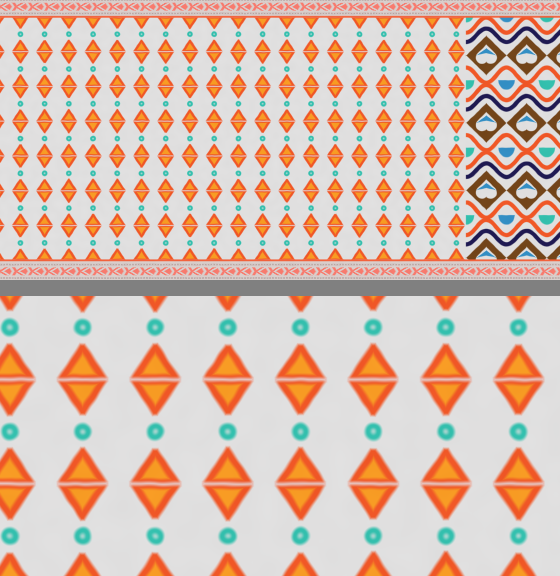
Top: the whole. Bottom: its middle third, enlarged.
This pattern is drawn by a WebGL 1 fragment shader. Its source:

```glsl
precision highp float;
uniform vec2 u_resolution;

// Lengths are percent of canvas height
const float FIELD_LOW = 7.03;
const float FIELD_HIGH = 94.0;
const float PANEL_LEFT = 166.4;
const vec2 BEAD_PITCH = vec2(8.651, 12.424);
const vec2 BEAD_ORIGIN = vec2(7.29, FIELD_LOW);
const vec2 BEAD_HALF = vec2(3.05, 4.6);
const float BEAD_RIM = 0.85;
const float DOT_RADIUS = 1.0;
const vec2 WAVE_PITCH = vec2(14.4, 24.09);
const vec2 WAVE_ORIGIN = vec2(173.7, 80.2);
const float LENS_DROP = 10.15;
const float WAVE_HALF_WIDTH = 0.75;
const float TRIM_PITCH = 5.714;
const float TRIM_LOW = 3.1;
const float TRIM_HIGH = 97.6;
const float WOBBLE = 0.12;
const float SOFTNESS = 0.28;

const vec3 CLOTH = vec3(0.878, 0.875, 0.875);
const vec3 TRIM_CLOTH = vec3(0.85, 0.81, 0.80);
const vec3 CORAL = vec3(0.97, 0.48, 0.43);
const vec3 DASH = vec3(0.72, 0.64, 0.63);
const vec3 VERMILION = vec3(0.94, 0.34, 0.15);
const vec3 AMBER = vec3(0.97, 0.61, 0.14);
const vec3 TEAL = vec3(0.20, 0.75, 0.68);
const vec3 NAVY = vec3(0.12, 0.10, 0.32);
const vec3 BROWN = vec3(0.45, 0.27, 0.10);
const vec3 BLUE = vec3(0.20, 0.56, 0.77);

float edge;

float hash(vec2 p) {
  return fract(sin(dot(p, vec2(127.1, 311.7))) * 43758.5);
}

float corner(vec2 cell, vec2 f, vec2 offset) {
  float a = 6.2832 * hash(cell + offset);
  return dot(vec2(cos(a), sin(a)), f - offset);
}

float gradientNoise(vec2 p) {
  vec2 i = floor(p), f = fract(p), u = f * f * (3.0 - 2.0 * f);
  return mix(mix(corner(i, f, vec2(0, 0)), corner(i, f, vec2(1, 0)), u.x),
             mix(corner(i, f, vec2(0, 1)), corner(i, f, vec2(1, 1)), u.x), u.y);
}

vec2 fold(vec2 p, vec2 pitch) {
  return mod(p + 0.5 * pitch, pitch) - 0.5 * pitch;
}

float rhombus(vec2 p, vec2 halfSize) {
  return (dot(abs(p), 1.0 / halfSize) - 1.0) * halfSize.x * halfSize.y / length(halfSize);
}

float waveLine(vec2 p, float mid, float amp) {
  float k = 6.2832 / WAVE_PITCH.x;
  float slope = amp * k * sin(k * p.x);
  return abs(p.y - mid - amp * cos(k * p.x)) / sqrt(1.0 + slope * slope) - WAVE_HALF_WIDTH;
}

void paint(inout vec3 col, vec3 ink, float d) {
  col = mix(ink, col, smoothstep(-edge, edge, d));
}

// Split diamonds with small ringed dots between
vec3 beadField(vec2 p) {
  vec3 col = CLOTH;
  vec2 local = p - BEAD_ORIGIN;
  vec2 b = fold(local, BEAD_PITCH);
  float tip = 4.1 + 0.25 * hash(floor(local / BEAD_PITCH + 0.5));
  float d = max(rhombus(b, BEAD_HALF), max(abs(b.y) - tip, abs(b.x) - 2.9));
  paint(col, VERMILION, d);
  paint(col, AMBER, max(d + BEAD_RIM, 0.6 - abs(b.y)));
  paint(col, mix(CLOTH, CORAL, 0.25), max(abs(b.y) - 0.2, abs(b.x) - 3.0));
  float r = length(fold(local - vec2(0.0, 0.5 * BEAD_PITCH.y), BEAD_PITCH));
  paint(col, TEAL, r - DOT_RADIUS);
  paint(col, mix(TEAL, CLOTH, 0.65), r - 0.3);
  return col;
}

// Waves, lenses and brown diamonds
vec3 wavePanel(vec2 p) {
  vec3 col = CLOTH;
  vec2 local = p - WAVE_ORIGIN;
  vec2 q = fold(local, WAVE_PITCH);
  paint(col, BROWN, rhombus(q, vec2(7.15, 7.0)));
  vec2 m = vec2(abs(q.x), q.y);
  float heart = min(rhombus(m - vec2(0.0, 0.8), vec2(3.1)), length(m - vec2(1.56, -0.78)) - 2.2);
  paint(col, CLOTH, heart);
  paint(col, BLUE, max(m.y - 2.6 + 0.75 * m.x, 0.8 - 0.2 * m.x - m.y));
  paint(col, NAVY, waveLine(q, 7.2, 2.4));

  vec2 lensLocal = local + vec2(-0.5 * WAVE_PITCH.x, LENS_DROP);
  vec2 e = fold(lensLocal, WAVE_PITCH);
  paint(col, VERMILION, waveLine(vec2(e.x, abs(e.y)), 3.1, 2.7));
  float parity = mod(floor(lensLocal.x / WAVE_PITCH.x + 0.5), 2.0);
  float bowl = (length((e - vec2(0.0, 1.3)) / vec2(2.9, 3.4)) - 1.0) * 2.9;
  paint(col, mix(BLUE, TEAL, parity), max(bowl, e.y - 1.3));
  return col;
}

// Trim of crossed leaves between dashed lines
vec3 trim(vec2 p) {
  vec3 col = TRIM_CLOTH;
  float y = p.y - (p.y > 50.0 ? TRIM_HIGH : TRIM_LOW);
  float x = fold(vec2(p.x - 0.5 * abs(y), 0.0), vec2(TRIM_PITCH)).x;
  float arms = max(abs(abs(x) * 0.9 - abs(y)) - 0.45, abs(y) - 1.4);
  float leaf = rhombus(vec2(abs(x) - 0.5 * TRIM_PITCH, y), vec2(1.35, 1.15));
  paint(col, CORAL, min(arms, leaf));
  float dash = abs(fract(p.x) - 0.5) - 0.28;
  paint(col, DASH, max(abs(abs(y) - 2.4) - 0.25, dash));
  return col;
}

void main() {
  vec2 p = gl_FragCoord.xy * 100.0 / u_resolution.y;
  edge = max(SOFTNESS, 70.0 / u_resolution.y);
  vec2 printed = p + WOBBLE * vec2(gradientNoise(p * 0.6), gradientNoise(p * 0.6 + 37.0));

  vec3 col = beadField(printed);
  paint(col, wavePanel(printed), PANEL_LEFT - p.x);
  float outside = max(FIELD_LOW - p.y, p.y - FIELD_HIGH);
  paint(col, trim(printed), -outside);
  paint(col, mix(VERMILION, CORAL, 0.3), abs(outside) - 0.32);
  col += 0.012 * gradientNoise(p * 0.35);
  gl_FragColor = vec4(col, 1.0);
}
```
